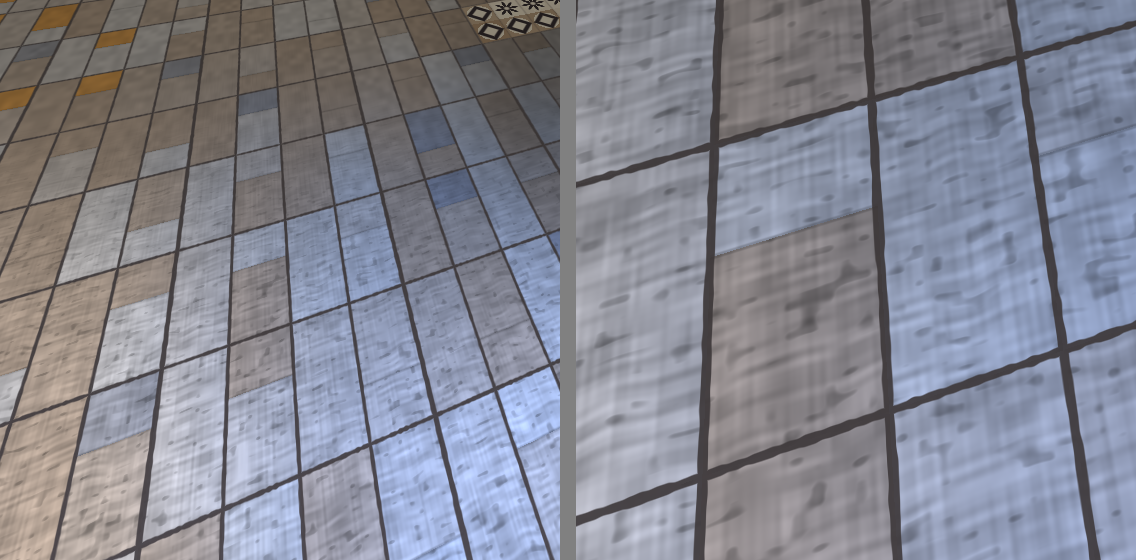
Left, the full canvas; right, a detail of the centre.
Give the GLSL for this texture, as a Shadertoy shader.

```glsl
// Plank-tile floor seen in perspective: an inverse projection gives floor
// coordinates, one unit per tile. Odd columns are split into two short planks;
// brushed grain, dark grout, a patterned inlay and a cool sheen go on top.

float hash(vec2 p) {
    p = fract(p * vec2(0.1031, 0.1137));
    p += dot(p, p.yx + 33.33);
    return fract((p.x + p.y) * p.x * 17.0);
}

float noise(vec2 p) {
    vec2 i = floor(p), f = fract(p);
    f = f * f * (3.0 - 2.0 * f);
    return mix(mix(hash(i), hash(i + vec2(1, 0)), f.x),
               mix(hash(i + vec2(0, 1)), hash(i + vec2(1, 1)), f.x), f.y);
}

// Smooth coverage of a line of given half width at distance d
float line(float d, float halfWidth, float blur) {
    return 1.0 - smoothstep(halfWidth - blur, halfWidth + blur, d);
}

// Canvas position to floor position: x counts columns, y counts rows away
vec2 floorCoords(vec2 p) {
    mat3 projection = mat3(0.1695, 0.0709, 0.0477,
                           0.1144, 0.4035, 0.2527,
                           0.2474, 0.0234, 1.0);
    vec3 h = inverse(projection) * vec3(p, 1.0);
    return h.xy / h.z;
}

// Brushed scratches: long strokes across, shorter ones along the plank
float grain(vec2 g, vec2 footprint, float seed) {
    vec2 s = g + seed * 31.0;
    s.y += 0.03 * noise(g * 4.0);
    float across = noise(s * vec2(3.5, 46.0)) - 0.5;
    float along = noise(s * vec2(30.0, 5.0)) - 0.5;
    float blotch = noise(s * vec2(5.0, 9.0)) - 0.5;
    float dents = smoothstep(0.72, 0.95, noise(s * vec2(9.0, 34.0)));
    float fadeAcross = 1.0 - smoothstep(0.3, 1.1, footprint.y * 46.0);
    float fadeAlong = 1.0 - smoothstep(0.3, 1.1, footprint.x * 30.0);
    return (0.24 * across - 0.2 * dents) * fadeAcross
         + 0.13 * along * fadeAlong + 0.13 * blotch;
}

// Dark and cream inlay: rosettes, rings or lattice picked per square
vec3 inlay(vec2 g) {
    vec2 s = g * vec2(1.0, 2.0), q = fract(s) - 0.5;
    float kind = hash(floor(s) + 5.0), r = length(q), a = atan(q.y, q.x);
    float shape = r - 0.27 - 0.14 * cos(8.0 * a);
    if (kind > 0.35) shape = abs(r - 0.3) - 0.1;
    if (kind > 0.7) shape = abs(abs(q.x) + abs(q.y) - 0.36) - 0.1;
    shape = max(shape, 0.09 - r);
    float ink = 1.0 - smoothstep(-0.05, 0.05, shape);
    vec3 ground = mix(vec3(0.55, 0.52, 0.46), vec3(0.4, 0.33, 0.25), step(0.42, r) * kind);
    return mix(ground, vec3(0.13, 0.11, 0.11), ink);
}

void mainImage(out vec4 fragColor, in vec2 fragCoord) {
    vec2 p = fragCoord / iResolution.xy;
    vec2 g = floorCoords(p);
    vec2 footprint = fwidth(g);
    vec2 cell = floor(g), f = fract(g);

    // Plank layout
    float odd = mod(cell.x, 2.0);
    float split = mix(0.36, 0.62, step(0.45, hash(cell + 71.0)));
    float upper = odd * step(split, f.y);
    float seed = hash(cell * 3.0 + vec2(17.0, 40.0 + upper * 57.0));

    // Plank tints: beige to pale blue, some slate, ochre at the far left
    vec3 tint = mix(vec3(0.9, 0.85, 0.80), vec3(0.98, 1.02, 1.07), smoothstep(0.2, 0.8, seed));
    float slate = upper * step(0.7, hash(cell + 23.0));
    tint = mix(tint, vec3(0.76, 0.81, 0.9), slate);
    float ochre = upper * step(cell.x, -2.0) * step(2.5, cell.y) * step(0.25, hash(cell + 9.0));
    tint = mix(tint, vec3(1.06, 0.82, 0.46), ochre);

    // Dim warm distance, bright foreground, blue sheen on the right
    vec3 light = mix(vec3(0.77, 0.765, 0.785), vec3(0.44, 0.425, 0.405), smoothstep(0.1, 1.0, p.y));
    float sheen = smoothstep(0.1, 0.75, p.x) * (1.0 - smoothstep(0.62, 1.0, p.y));
    light *= mix(vec3(1.02, 0.98, 0.93), vec3(0.87, 0.95, 1.11), sheen);
    light *= 1.0 - 0.3 * smoothstep(0.7, 1.0, p.x) * smoothstep(0.45, 0.9, p.y);
    light *= 0.94 + 0.12 * noise(p * 4.0 + 3.0);

    vec3 color = light * tint * (1.0 + grain(g, footprint, seed));

    // Faint seam between the two planks of a split tile
    color *= 1.0 - 0.18 * odd * line(abs(f.y - split), 0.008, footprint.y);

    // Patterned inlay band
    vec2 inside = smoothstep(-footprint, footprint, g - vec2(8.0, 4.0));
    float band = inside.x * inside.y * (1.0 - smoothstep(-footprint.y, footprint.y, g.y - 5.0));
    color = mix(color, inlay(g), band);

    // Grout with ragged edges; every fourth column joint is heavier
    vec2 nearest = round(g), d = abs(g - nearest);
    float heavy = 1.0 - step(0.5, mod(nearest.x, 4.0));
    float ragged = noise(g * 22.0) - 0.5;
    float columnJoint = line(d.x, 0.027 + 0.012 * heavy + 0.014 * ragged, footprint.x * 0.75);
    float rowJoint = line(d.y, 0.013 + 0.008 * ragged, footprint.y * 0.75);
    float grout = max(columnJoint, rowJoint) * (1.0 - 0.7 * band);
    vec3 groutColor = mix(vec3(0.27, 0.25, 0.27), vec3(0.2, 0.18, 0.17), p.y);
    color = mix(color, groutColor, 0.92 * grout);

    fragColor = vec4(clamp(color, 0.0, 1.0), 1.0);
}
```
